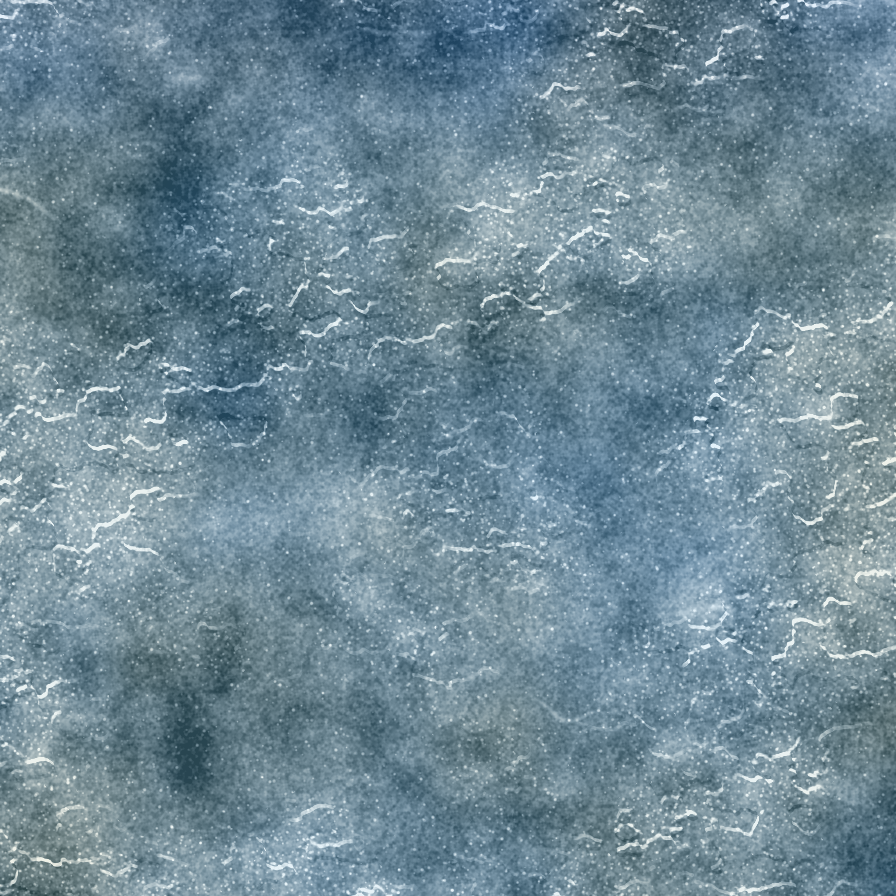
Reproduce this texture procedurally as a Shadertoy shader.

```glsl
// Weathered blue-grey plaster: cloudy fractal noise for the stain, fine grain,
// scattered pale dust, and ragged flakes lit along their upper edges.
// A single tone value is built up first, then mapped through a colour ramp.

const vec3 DEEP_SLATE = vec3(0.29, 0.40, 0.45);
const vec3 MID_SLATE  = vec3(0.48, 0.58, 0.63);
const vec3 PALE_CHALK = vec3(0.75, 0.81, 0.83);
const vec3 TOP_TINT   = vec3(-0.01, -0.005, 0.025);
const vec3 WARM_TINT  = vec3(0.08, 0.0, -0.12);

const float BASE_TONE     = 0.472;
const float CLOUD_SCALE   = 5.0;
const float CLOUD_AMOUNT  = 0.40;
const float MOTTLE_SCALE  = 24.0;
const float MOTTLE_AMOUNT = 0.30;
const float GRAIN_SCALE   = 250.0;
const float GRAIN_AMOUNT  = 0.15;
const float CLUSTER_GLOW  = 0.055;
const float FLAKE_SCALE   = 30.0;
const float FLAKE_LIGHT   = 0.42;
const float FLAKE_SHADOW  = 0.13;
const float CRACK_SCALE   = 4.0;
const float DUST_RADIUS   = 0.0016;
const float DUST_LIGHT    = 0.30;

const mat2 OCTAVE_TURN = mat2(0.8, 0.6, -0.6, 0.8);
const mat2 DIAGONAL    = mat2(0.7071, 0.7071, -0.7071, 0.7071);

float hash(vec2 p) {
    vec3 q = fract(vec3(p.xyx) * 0.1031);
    q += dot(q, q.yzx + 33.33);
    return fract((q.x + q.y) * q.z);
}

float noise(vec2 p) {
    vec2 i = floor(p), f = fract(p);
    f = f * f * f * (f * (f * 6.0 - 15.0) + 10.0);
    float low  = mix(hash(i), hash(i + vec2(1, 0)), f.x);
    float high = mix(hash(i + vec2(0, 1)), hash(i + vec2(1, 1)), f.x);
    return mix(low, high, f.y);
}

float fbm(vec2 p, int octaves) {
    float sum = 0.0, total = 0.0, gain = 0.5;
    for (int i = 0; i < octaves; i++) {
        sum += gain * noise(p);
        total += gain;
        p = OCTAVE_TURN * p * 2.03 + 17.3;
        gain *= 0.5;
    }
    return sum / total;
}

// Where flakes gather: loose patches and diagonal streaks that lean inwards.
float clusterMask(vec2 uv) {
    float falling = noise(DIAGONAL * uv * vec2(1.0, 1.0) * 6.0 + 61.0);
    vec2 a = DIAGONAL * uv, b = uv * DIAGONAL;
    falling = noise(b * vec2(4.0, 11.0) + 61.0);
    float rising = noise(a.yx * vec2(11.0, 4.0) + 83.0);
    float streak = mix(rising, falling, smoothstep(0.3, 0.7, uv.x));
    float patches = fbm(uv * 7.0 + 29.0, 4);
    vec2 fromCentre = uv - vec2(0.55, 0.47);
    float centre = 0.06 * exp(-9.0 * dot(fromCentre, fromCentre));
    return smoothstep(0.41, 0.70, 0.58 * patches + 0.42 * streak + centre);
}

// Raised plates; the difference with a shifted copy gives lit and shaded edges.
float plate(vec2 uv, float scale) {
    return smoothstep(0.50, 0.545, fbm(uv * scale * vec2(0.85, 1.15) + 7.0, 4));
}

float relief(vec2 uv, float scale, vec2 shift) {
    return plate(uv, scale) - plate(uv + shift, scale);
}

// Small pale dots on three turned grids, denser inside the clusters.
float dust(vec2 uv, float density, float pixel) {
    float light = 0.0;
    vec2 p = uv;
    for (int i = 0; i < 3; i++) {
        p = OCTAVE_TURN * p + 3.7;
        float scale = 85.0 + 28.0 * float(i);
        vec2 cell = floor(p * scale);
        vec2 jitter = vec2(hash(cell + 11.0), hash(cell + 47.0));
        float dist = length(fract(p * scale) - 0.3 - 0.4 * jitter) / scale;
        float radius = DUST_RADIUS * mix(0.4, 1.1, hash(cell + 5.0));
        float dot1 = 1.0 - smoothstep(radius - pixel, radius + pixel, dist);
        light += dot1 * step(hash(cell + 91.0), density) * hash(cell + 23.0);
    }
    return light;
}

vec3 ramp(float tone) {
    vec3 lower = mix(DEEP_SLATE, MID_SLATE, (tone - DEEP_SLATE.g) / (MID_SLATE.g - DEEP_SLATE.g));
    vec3 upper = mix(MID_SLATE, PALE_CHALK, (tone - MID_SLATE.g) / (PALE_CHALK.g - MID_SLATE.g));
    return tone < MID_SLATE.g ? lower : upper;
}

void mainImage(out vec4 fragColor, in vec2 fragCoord) {
    float pixel = 1.0 / iResolution.y;
    vec2 uv = fragCoord * pixel;
    float cluster = clusterMask(uv);

    // Stain, mottling and grain
    float tone = BASE_TONE + CLUSTER_GLOW * cluster;
    tone += CLOUD_AMOUNT * (fbm(uv * CLOUD_SCALE, 5) - 0.5);
    tone += MOTTLE_AMOUNT * (fbm(uv * MOTTLE_SCALE + 41.0, 4) - 0.5);
    tone += GRAIN_AMOUNT * (noise(uv * GRAIN_SCALE) - 0.5);
    tone += 0.7 * GRAIN_AMOUNT * (noise(OCTAVE_TURN * uv * GRAIN_SCALE * 1.7) - 0.5);

    // Flakes and a few long cracks
    float flake = relief(uv, FLAKE_SCALE, vec2(-0.0015, 0.0042));
    flake *= cluster * mix(0.5, 1.3, noise(uv * 60.0 + 13.0));
    float crack = relief(uv + 0.37, CRACK_SCALE, vec2(0.002, 0.003));
    crack *= smoothstep(0.55, 0.8, noise(uv * 6.0 + 53.0));
    float edge = flake + 0.6 * crack;
    tone += FLAKE_LIGHT * max(edge, 0.0) + FLAKE_SHADOW * min(edge, 0.0);
    tone += DUST_LIGHT * dust(uv, 0.15 + 0.6 * cluster, pixel);

    // Colour with slow drifts of hue
    vec3 color = ramp(clamp(tone, 0.27, 0.95));
    color += WARM_TINT * (fbm(uv * 4.0 + 71.0, 3) - 0.5);
    color += TOP_TINT * smoothstep(0.75, 1.0, uv.y);
    fragColor = vec4(clamp(color, 0.0, 1.0), 1.0);
}
```
